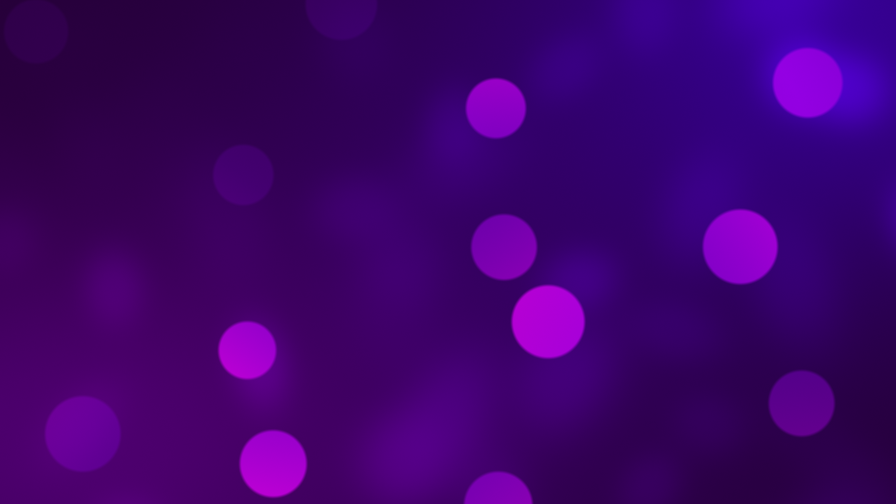
Write a WebGL 2 fragment shader that draws this background.

```glsl
#version 300 es
precision highp float;
// Purple bokeh: a dark violet field with a warm glow low on the left and a blue
// glow high on the right, overlaid with blurred blobs and a few crisp discs.
// Both layers are scattered by a jittered low-discrepancy sequence.

uniform vec2 u_resolution;
out vec4 fragColor;

// Field colours
const vec3 NIGHT = vec3(0.140, 0.0, 0.205);
const vec3 VIOLET_HAZE = vec3(0.185, 0.0, 0.335);
const vec3 WARM_FIELD = vec3(0.315, 0.0, 0.450);
const vec3 COOL_FIELD = vec3(0.215, 0.0, 0.600);

// Blurred blob colours
const vec3 BLOB_NEUTRAL = vec3(0.300, 0.0, 0.550);
const vec3 BLOB_WARM = vec3(0.430, 0.0, 0.600);
const vec3 BLOB_COOL = vec3(0.360, 0.0, 0.920);

// Disc colours
const vec3 DISC_DIM = vec3(0.430, 0.0, 0.720);
const vec3 DISC_MAGENTA = vec3(0.770, 0.0, 0.860);
const vec3 DISC_VIOLET = vec3(0.600, 0.0, 0.900);

// Glow centres and extents, as fractions of the canvas
const vec2 WARM_CENTRE = vec2(0.08, 0.12);
const vec2 WARM_EXTENT = vec2(0.42, 0.46);
const vec2 COOL_CENTRE = vec2(0.94, 0.96);
const vec2 COOL_EXTENT = vec2(0.36, 0.50);
const vec2 HAZE_CENTRE = vec2(0.52, 0.48);
const vec2 HAZE_EXTENT = vec2(0.36, 0.70);

// Scatter settings; sizes are in canvas heights
const int BLOB_COUNT = 40;
const int DISC_COUNT = 14;
const vec2 BLOB_RADIUS = vec2(0.060, 0.100);
const vec2 DISC_RADIUS = vec2(0.057, 0.078);
const float DISC_EDGE = 0.0032;
const float BLOB_JITTER = 0.16;
const float DISC_JITTER = 0.14;
const float DISC_SKEW = 0.85;
const vec2 SEQUENCE_STEP = vec2(0.754878, 0.569840);

vec3 hash3(float n) {
    vec3 p = fract(vec3(n) * vec3(0.1031, 0.1030, 0.0973));
    p += dot(p, p.yzx + 33.33);
    return fract((p.xxy + p.yzz) * p.zyx);
}

float glow(vec2 p, vec2 centre, vec2 extent) {
    vec2 q = (p - centre) / extent;
    return exp(-dot(q, q));
}

// Evenly spread point, reaching a little beyond the canvas
vec2 scatter(int i, vec2 start, float skew, vec2 jitter) {
    vec2 p = fract(start + float(i) * SEQUENCE_STEP);
    p.x = pow(p.x, skew);
    return p * 1.12 - 0.06 + jitter;
}

// Light fades out towards the upper left corner
float exposure(vec2 p) {
    return smoothstep(0.22, 0.85, length(vec2(p.x, 1.0 - p.y)));
}

void main() {
    vec2 aspect = vec2(u_resolution.x / u_resolution.y, 1.0);
    vec2 uv = gl_FragCoord.xy / u_resolution;
    float pixel = 1.0 / u_resolution.y;

    // Smooth field
    float warm = glow(uv, WARM_CENTRE, WARM_EXTENT);
    float cool = glow(uv, COOL_CENTRE, COOL_EXTENT);
    vec3 colour = mix(NIGHT, VIOLET_HAZE, glow(uv, HAZE_CENTRE, HAZE_EXTENT));
    colour = mix(colour, WARM_FIELD, 0.92 * warm);
    colour = mix(colour, COOL_FIELD, 0.92 * cool);

    // Blurred blobs, stretched along random directions
    vec3 blobTint = mix(mix(BLOB_NEUTRAL, BLOB_WARM, sqrt(warm)), BLOB_COOL, sqrt(cool));
    for (int i = 0; i < BLOB_COUNT; i++) {
        vec3 h = hash3(float(i) * 7.31 + 17.0);
        vec3 k = hash3(float(i) * 5.17 + 91.0);
        vec2 centre = scatter(i, vec2(0.13, 0.37), 1.0, (h.xy - 0.5) * BLOB_JITTER);
        vec2 d = (uv - centre) * aspect;
        vec2 axis = vec2(cos(6.2832 * k.x), sin(6.2832 * k.x));
        d = vec2(dot(d, axis) / (1.0 + 0.7 * k.y), dot(d, vec2(-axis.y, axis.x)));
        float radius = mix(BLOB_RADIUS.x, BLOB_RADIUS.y, h.z);
        float regional = max(glow(centre, WARM_CENTRE, WARM_EXTENT),
                             glow(centre, COOL_CENTRE, COOL_EXTENT));
        float light = mix(0.40, 1.0, regional) * mix(0.12, 1.0, exposure(centre));
        float amount = mix(0.15, 0.85, k.z) * light;
        float falloff = exp(-pow(dot(d, d) / (radius * radius), 1.25));
        colour = mix(colour, blobTint, amount * falloff);
    }

    // Crisp discs with a soft inner gradient
    for (int i = 0; i < DISC_COUNT; i++) {
        vec3 h = hash3(float(i) * 3.71 + 203.0);
        vec3 k = hash3(float(i) * 6.13 + 331.0);
        vec2 centre = scatter(i, vec2(0.5), DISC_SKEW, (h.xy - 0.5) * DISC_JITTER);
        vec2 d = (uv - centre) * aspect;
        float radius = mix(DISC_RADIUS.x, DISC_RADIUS.y, h.z);
        float edge = DISC_EDGE + 0.5 * pixel;
        float mask = 1.0 - smoothstep(radius - edge, radius + edge, length(d));
        float power = exposure(centre) * mix(0.25, 1.15, k.x);
        float shade = 0.16 * dot(d / radius, normalize(k.yz - 0.5));
        float blueness = glow(centre, COOL_CENTRE, COOL_EXTENT);
        vec3 bright = mix(DISC_MAGENTA, DISC_VIOLET, clamp(blueness + 0.2 - shade, 0.0, 1.0));
        vec3 tint = mix(DISC_DIM, bright, clamp(1.3 * power - 0.15 + shade, 0.0, 1.0));
        colour = mix(colour, tint, mask * clamp(0.12 + 1.2 * power, 0.0, 0.93));
    }

    // Fine dither against banding
    float grain = hash3(dot(floor(gl_FragCoord.xy), vec2(1.0, 57.31))).x - 0.5;
    fragColor = vec4(colour + grain / 255.0, 1.0);
}
```
